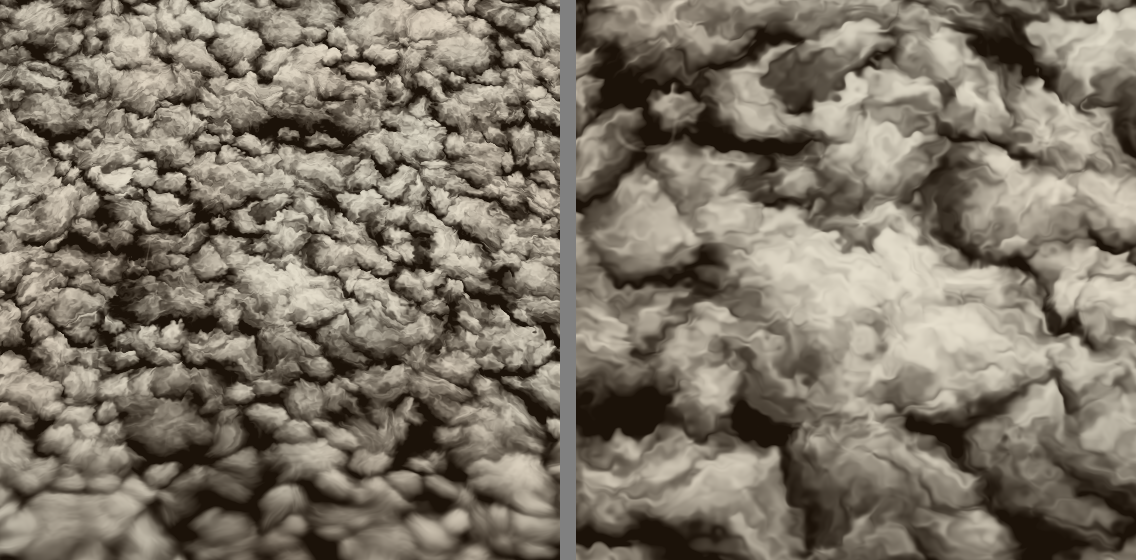
Left, the full canvas; right, a detail of the centre.
Write a Shadertoy shader that draws this texture.

```glsl
// Shaggy wool carpet seen at a low angle under raking light.
// Two layers of scattered, domed tufts are blended by height, covered with
// strands and fuzz, and softened toward the near edge as if out of focus.

const vec3 SHADOW_COLOR = vec3(0.105, 0.070, 0.035);
const vec3 WOOL_COLOR = vec3(0.915, 0.885, 0.825);
const vec3 LIGHT_DIR = vec3(0.22, 0.60, 0.77);
const float NEAR_DENSITY = 9.0;    // tufts across the canvas, bottom edge
const float FAR_DENSITY = 15.0;    // tufts across the canvas, top edge
const float FORESHORTEN = 1.15;
const float SMALL_TUFT_SCALE = 1.8;
const float BLUR_BLEND = 5.0;      // height blend where out of focus
const float SHARP_BLEND = 13.0;    // height blend where in focus
const float FIBRE_CONTRAST = 0.60;
const float FUZZ_CONTRAST = 0.60;
const float PATCH_CONTRAST = 0.85;
const float HAIR_STRENGTH = 0.25;
const float EXPOSURE = 1.0;
const float BLACK_LEVEL = 0.13;
const float SHOULDER = 0.62;       // tone above which highlights roll off
const float GAP_TONE = 0.15;

vec4 hash4(vec2 p) {
    vec4 q = fract(p.xyxy * vec4(0.1031, 0.1030, 0.0973, 0.1099));
    q += dot(q, q.wzxy + 33.33);
    return fract((q.xxyz + q.yzzw) * q.zywx);
}

float noise(vec2 p) {
    vec2 i = floor(p), f = fract(p);
    f = f * f * (3.0 - 2.0 * f);
    float low = mix(hash4(i).x, hash4(i + vec2(1, 0)).x, f.x);
    float high = mix(hash4(i + vec2(0, 1)).x, hash4(i + vec2(1, 1)).x, f.x);
    return mix(low, high, f.y);
}

vec2 noise2(vec2 p) {
    return vec2(noise(p), noise(p + vec2(41.7, 19.3))) - 0.5;
}

// Adds one layer of tufts to sum: x = weighted tone, y = total weight.
void addTufts(vec2 p, float scale, float blend, float fibre, inout vec2 sum) {
    vec2 q = p * scale + 17.3 * scale;
    vec2 cell = floor(q);
    for (int j = -1; j <= 1; j++)
    for (int i = -1; i <= 1; i++) {
        vec2 id = cell + vec2(i, j);
        vec4 place = hash4(id + 31.0 * scale);
        vec4 look = hash4(id + 87.0 * scale);
        vec2 offset = q - id - 0.5 - (place.xy - 0.5) * 0.9;

        // Oval dome, its long axis mostly near horizontal
        float angle = (place.z - 0.5) * 2.6;
        vec2 axis = vec2(cos(angle), sin(angle));
        vec2 side = vec2(-axis.y, axis.x);
        vec2 local = vec2(dot(offset, axis), dot(offset, side));
        float size = mix(0.55, 0.85, place.w);
        vec2 dome = local / (size * vec2(1.0, mix(0.62, 0.90, look.x)));
        float r2 = dot(dome, dome);
        float height = 0.6 * look.y + (1.0 - r2) * mix(0.6, 0.9, look.z);

        // Strands run along the tuft and roughen its outline
        vec2 along = local / scale + look.zw * 50.0;
        float strand = 0.6 * noise(along * vec2(4.0, 11.0)) + 0.4 * noise(along * vec2(8.0, 21.0)) - 0.5;
        height += 0.45 * fibre * strand;

        vec2 tilt = (axis * dome.x + side * dome.y) / max(1.0, sqrt(r2));
        vec3 normal = normalize(vec3(tilt, sqrt(max(1.0 - 0.85 * r2, 0.12))));
        float diffuse = max(0.12 + 0.88 * dot(normal, LIGHT_DIR), 0.0);
        float open = smoothstep(-0.1, 1.1, height);
        float tone = diffuse * mix(0.50, 1.10, open) + 0.22 * (look.w - 0.5);
        tone += FIBRE_CONTRAST * fibre * strand * (0.3 + 0.7 * diffuse);

        float weight = exp(blend * (height - 1.0));
        sum += vec2(tone, 1.0) * weight;
    }
}

void mainImage(out vec4 fragColor, in vec2 fragCoord) {
    vec2 uv = fragCoord / iResolution.xy;

    // Perspective ground plane, measured in tufts
    float density = mix(NEAR_DENSITY, FAR_DENSITY, uv.y);
    float depth = uv.y * 0.5 * (NEAR_DENSITY + density);
    vec2 ground = vec2((uv.x - 0.5) * density, depth * FORESHORTEN) + 40.0;
    float focus = smoothstep(0.03, 0.45, uv.y) * (1.0 - 0.25 * smoothstep(0.8, 1.0, uv.y));

    // Woolly distortion, frayed finely where in focus
    vec2 p = ground + 0.32 * noise2(ground * 1.7);
    p += 0.11 * mix(0.5, 1.0, focus) * noise2(ground * 6.0);
    p += 0.09 * focus * noise2(ground * 14.0);

    // Tufts over dark gaps
    float blend = mix(BLUR_BLEND, SHARP_BLEND, focus);
    float fibre = mix(0.25, 1.0, focus);
    vec2 sum = vec2(GAP_TONE, 1.0) * exp(blend * -0.95);
    addTufts(p, 1.0, blend, fibre, sum);
    addTufts(p, SMALL_TUFT_SCALE, blend, fibre, sum);
    float tone = sum.x / sum.y;

    // Broad hollows and ridges of the pile, leaning diagonally
    vec2 lean = vec2(ground.x + 0.5 * ground.y, ground.y - 0.3 * ground.x);
    float patches = 0.6 * noise(lean * vec2(0.30, 0.50)) + 0.4 * noise(lean * 0.95 + 9.0);
    tone += PATCH_CONTRAST * (patches - 0.5) * (0.25 + tone);

    // Fine fuzz and stray curled hairs
    float fuzz = 0.5 * noise(p * 7.0) + 0.5 * noise(p * vec2(13.0, 17.0) + 5.0) - 0.5;
    tone += FUZZ_CONTRAST * focus * fuzz * (0.2 + tone);
    float curl = abs(noise(ground * 2.6 + 7.0) - 0.5);
    float hair = smoothstep(0.09, 0.0, curl) * smoothstep(0.50, 0.75, noise(ground * 1.1 + 23.0));
    tone += HAIR_STRENGTH * focus * hair * (noise(ground * 5.0) - 0.15);

    // Exposure with a soft highlight shoulder
    tone = max(tone * EXPOSURE - BLACK_LEVEL, 0.0);
    float room = 1.0 - SHOULDER;
    float excess = max(tone - SHOULDER, 0.0);
    tone = min(tone, SHOULDER) + room * (1.0 - exp(-excess / room));

    // Wool colour with a faint warm drift
    vec3 color = mix(SHADOW_COLOR, WOOL_COLOR, tone);
    color *= mix(vec3(0.99, 1.0, 0.99), vec3(1.01, 0.99, 0.97), noise(ground * 0.6 + 61.0));
    fragColor = vec4(color, 1.0);
}
```
